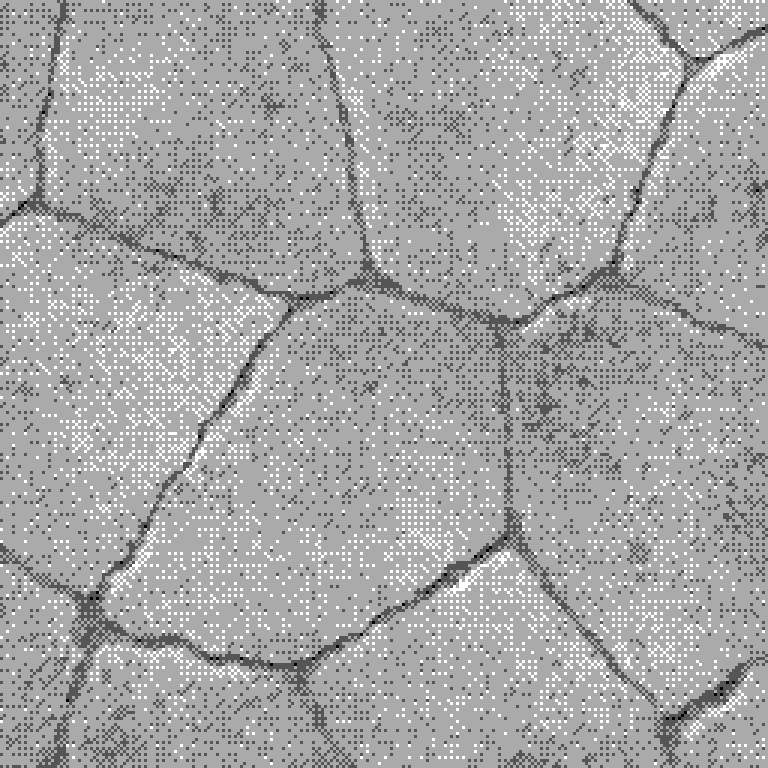
Reproduce this texture procedurally as a WebGL 1 fragment shader.

```glsl
precision highp float;

uniform vec2 u_resolution;

const float DITHER_CELLS = 256.0;
const float STONES_ACROSS = 2.6;
const float GREY_STEPS = 3.0;
const vec2 LIGHT_DIR = vec2(-0.5, 0.866);

float hash(vec2 p) {
  return fract(sin(dot(p, vec2(127.1, 311.7))) * 43758.5453);
}

float noise(vec2 p) {
  vec2 i = floor(p);
  vec2 f = fract(p);
  f = f * f * (3.0 - 2.0 * f);
  float low = mix(hash(i), hash(i + vec2(1.0, 0.0)), f.x);
  float high = mix(hash(i + vec2(0.0, 1.0)), hash(i + vec2(1.0, 1.0)), f.x);
  return mix(low, high, f.y);
}

float fbm(vec2 p) {
  float sum = 0.0;
  float weight = 0.5;
  for (int i = 0; i < 5; i++) {
    sum += weight * noise(p);
    p = mat2(1.6, 1.2, -1.2, 1.6) * p + 7.3;
    weight *= 0.5;
  }
  return sum;
}

float smoothMin(float a, float b, float k) {
  float h = max(k - abs(a - b), 0.0) / k;
  return min(a, b) - 0.25 * h * h * k;
}

// Ordered dither threshold, built up from a 2x2 pattern
float bayer2(vec2 c) {
  c = floor(c);
  return fract(c.x * 0.5 + c.y * c.y * 0.75);
}

float bayer8(vec2 c) {
  return bayer2(c * 0.25) / 16.0 + bayer2(c * 0.5) / 4.0 + bayer2(c);
}

// Jittered stone centre; odd rows are shifted by half a stone
vec2 stoneCentre(vec2 c) {
  vec2 jitter = vec2(hash(c), hash(c + 37.0)) - 0.5;
  return c + 0.5 + 0.6 * jitter + vec2(0.5 * mod(c.y, 2.0), 0.0);
}

// x: distance to the joint, y: how far the edge faces the light, z: stone tint
vec3 stoneCell(vec2 p) {
  vec2 base = floor(p);
  vec2 nearest = vec2(0.0);
  float best = 100.0;
  for (int y = -2; y <= 2; y++) {
    for (int x = -2; x <= 2; x++) {
      vec2 centre = stoneCentre(base + vec2(x, y));
      float dist = length(centre - p);
      if (dist < best) {
        best = dist;
        nearest = centre;
      }
    }
  }
  float rounded = 1.0;
  float closest = 1.0;
  float facing = 0.0;
  for (int y = -2; y <= 2; y++) {
    for (int x = -2; x <= 2; x++) {
      vec2 centre = stoneCentre(base + vec2(x, y));
      vec2 span = centre - nearest;
      if (dot(span, span) > 0.0001) {
        vec2 normal = normalize(span);
        float edge = dot(0.5 * (centre + nearest) - p, normal);
        rounded = smoothMin(rounded, edge, 0.07);
        if (edge < closest) {
          closest = edge;
          facing = dot(normal, LIGHT_DIR);
        }
      }
    }
  }
  return vec3(rounded / STONES_ACROSS, facing, hash(floor(nearest * 50.0)));
}

// Weathered face: broad patches, grain, slanted pits and a few cracks
float stoneFace(vec2 uv) {
  float patches = fbm(uv * 7.0) - 0.484;
  float grain = noise(uv * 170.0) - 0.5;
  vec2 slanted = mat2(0.8, -0.6, 0.6, 0.8) * uv * vec2(65.0, 95.0);
  float pits = smoothstep(0.72, 0.85, noise(slanted)) * smoothstep(0.5, 0.65, noise(uv * 8.0 + 20.0));
  float crack = 1.0 - smoothstep(0.0, 0.015, abs(fbm(uv * 5.0 + 9.0) - 0.5));
  crack *= smoothstep(0.65, 0.8, noise(uv * 7.0 + 50.0));
  return patches * 0.95 + grain * 0.5 - pits * 0.45 - crack * 0.4;
}

void main() {
  vec2 cell = floor(gl_FragCoord.xy / u_resolution * DITHER_CELLS);
  vec2 uv = (cell + 0.5) / DITHER_CELLS;

  // Stones with ragged outlines
  vec2 ragged = vec2(fbm(uv * 22.0), fbm(uv * 22.0 + 40.0)) - 0.484;
  vec3 stone = stoneCell(uv * STONES_ACROSS + ragged * 0.09 + vec2(3.2, 5.4));
  float halfWidth = mix(0.004, 0.009, noise(uv * 12.0 + 80.0));
  float joint = 1.0 - smoothstep(halfWidth - 0.002, halfWidth + 0.002, stone.x);

  // Lit rims and shadowed undersides
  float beyond = stone.x - halfWidth;
  float rim = smoothstep(0.0, 0.004, beyond) * (1.0 - smoothstep(0.005, 0.025, beyond));
  rim *= max(stone.y, 0.0) * smoothstep(0.25, 0.65, noise(uv * 15.0 + 60.0));
  float shadow = (1.0 - smoothstep(0.001, 0.004, abs(stone.x - 0.002))) * max(-stone.y, 0.0);

  float tone = 2.05 + stoneFace(uv) + (stone.z - 0.5) * 0.2;
  tone += (hash(cell + 0.5) - 0.5) * 0.25 + rim * 0.5;
  tone = mix(tone, 1.45 + (noise(uv * 90.0) - 0.5) * 0.7, joint) - shadow * 0.55;

  // Quantise to four greys
  float level = clamp(floor(tone + bayer8(cell)), 0.0, GREY_STEPS);
  gl_FragColor = vec4(vec3(level / GREY_STEPS), 1.0);
}
```
